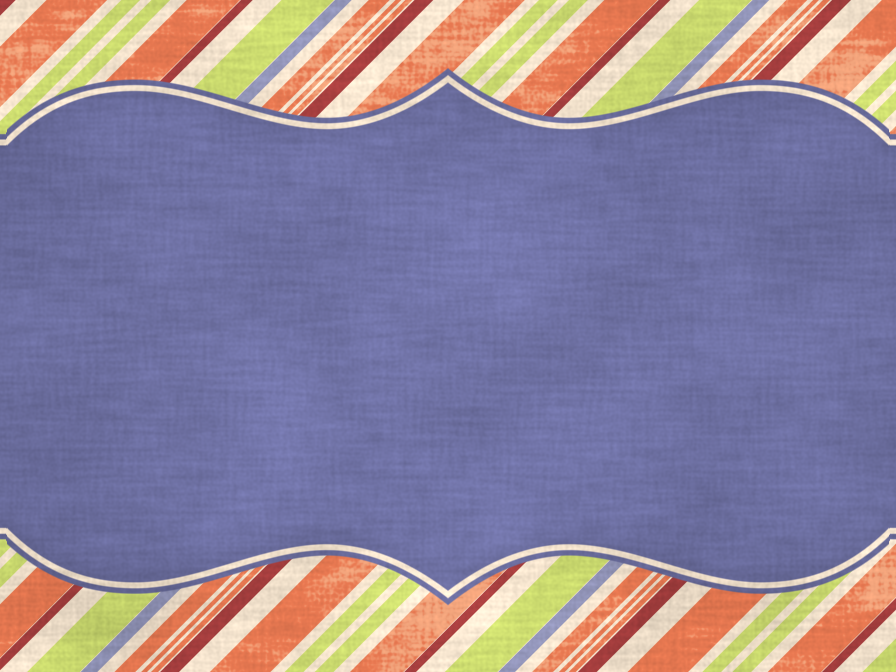
This background is drawn by a Shadertoy shader. Its source:

```glsl
const vec3 CREAM  = vec3(0.950, 0.885, 0.800);
const vec3 LIME   = vec3(0.790, 0.850, 0.430);
const vec3 ORANGE = vec3(0.915, 0.475, 0.320);
const vec3 PEACH  = vec3(0.900, 0.610, 0.460);
const vec3 MAROON = vec3(0.640, 0.240, 0.240);
const vec3 DUSK   = vec3(0.570, 0.580, 0.720);
const vec3 INDIGO = vec3(0.432, 0.442, 0.640);

const float STRIPE_PERIOD = 0.6215;
const float PANEL_MID   = 0.499;
const float PANEL_CUSP  = 0.658;   // half width where the scallop ends
const float LINE_HALF   = 0.0044;
const float RIM_WIDTH   = 0.0125;
const float WEAVE_SCALE = 150.0;
const float WEAVE_DEPTH = 0.075;
const float STAIN_DEPTH = 0.085;

vec2 gradientAt(vec2 cell) {
    vec2 q = fract(cell * vec2(0.1031, 0.1137));
    q += dot(q, q.yx + 33.3);
    float angle = 6.2832 * fract((q.x + q.y) * q.x * 7.31);
    return vec2(cos(angle), sin(angle));
}

float gradientNoise(vec2 p) {
    vec2 i = floor(p), f = fract(p);
    vec2 u = f * f * f * (f * (f * 6.0 - 15.0) + 10.0);
    vec2 e = vec2(0.0, 1.0);
    float low  = mix(dot(gradientAt(i), f),
                     dot(gradientAt(i + e.yx), f - e.yx), u.x);
    float high = mix(dot(gradientAt(i + e.xy), f - e.xy),
                     dot(gradientAt(i + e.yy), f - e.yy), u.x);
    return mix(low, high, u.y);
}

float fbm(vec2 p) {
    float sum = 0.0, gain = 1.0;
    for (int k = 0; k < 5; k++) {
        sum += gain * gradientNoise(p);
        p = mat2(1.6, 1.2, -1.2, 1.6) * p + 7.3;
        gain *= 0.55;
    }
    return sum;
}

// Cubic through knots a and b (x, height), with end slopes
float hermite(float x, vec2 a, vec2 b, float slopeA, float slopeB) {
    float w = b.x - a.x, t = clamp((x - a.x) / w, 0.0, 1.0), r = 1.0 - t;
    return mix(a.y, b.y, t * t * (3.0 - 2.0 * t))
         + w * t * r * (slopeA * r - slopeB * t);
}

// Half height of the panel at a distance from its centre line
float panelHeight(float x) {
    const vec2 peak = vec2(0.0, 0.3837), trough = vec2(0.18, 0.3132);
    const vec2 crest = vec2(0.465, 0.370), tail = vec2(PANEL_CUSP, 0.289);
    if (x < trough.x) return hermite(x, peak, trough, -0.77, 0.0);
    if (x < crest.x) return hermite(x, trough, crest, 0.0, 0.0);
    return hermite(x, crest, tail, 0.0, -1.0);
}

// Signed distance estimate, positive outside
float panelDistance(vec2 p) {
    const float STEP = 0.002;
    float x = abs(p.x), h = panelHeight(x);
    float slope = (panelHeight(x + STEP) - h) / STEP;
    return (abs(p.y) - h) / sqrt(1.0 + slope * slope);
}

float band(float phase, float centre, float width, float blur) {
    float d = abs(fract(phase - centre + 0.5) - 0.5) - 0.5 * width;
    return smoothstep(blur, -blur, d);
}

vec3 stripes(vec2 p, float pixel, float wear) {
    float s = (p.x - p.y + 1.0) / STRIPE_PERIOD;
    float blur = pixel / STRIPE_PERIOD;
    vec3 warm = mix(ORANGE, PEACH, smoothstep(0.0, 0.6, wear));
    vec3 col = CREAM;
    // Wide and narrow warm bands
    col = mix(col, warm, band(s, 0.184, 0.145, blur));
    col = mix(col, warm, band(s, 0.511, 0.128, blur));
    col = mix(col, warm, band(s, 0.908, 0.050, blur));
    col = mix(col, warm, band(s, 0.954, 0.014, blur));
    col = mix(col, warm, band(s, 0.979, 0.017, blur));
    // Lime pair, then the wide lime beside the dusk band
    for (int k = 0; k < 2; k++)
        col = mix(col, LIME, band(s, 0.313 + 0.072 * float(k), 0.045, blur));
    col = mix(col, LIME, band(s, 0.737, 0.126, blur));
    col = mix(col, DUSK, band(s, 0.822, 0.040, blur));
    // Maroon accents
    col = mix(col, MAROON, band(s, 0.015, 0.045, blur));
    return mix(col, MAROON, band(s, 0.591, 0.028, blur));
}

void mainImage(out vec4 fragColor, in vec2 fragCoord) {
    float pixel = 1.0 / iResolution.y;
    vec2 p = fragCoord * pixel;
    vec2 c = p - vec2(0.5 * iResolution.x * pixel, PANEL_MID);

    // Cloth: soft stains plus crossed threads
    float stain = fbm(p * vec2(3.5, 5.0) + 11.0);
    float weft = gradientNoise(p * WEAVE_SCALE * vec2(0.10, 1.0));
    float warp = gradientNoise(p * WEAVE_SCALE * vec2(1.0, 0.14) + 40.0);
    float grain = gradientNoise(p * WEAVE_SCALE * 1.3 + 90.0);
    float slub = gradientNoise(p * vec2(5.0, 60.0) + 20.0);
    float weave = weft + 0.7 * warp + 0.7 * grain + 0.4 * slub;

    // Panel, rim and inlaid line
    float d = panelDistance(c);
    vec3 panel = INDIGO * (1.03 - 0.16 * dot(c, c));
    panel *= 1.0 - 0.06 * smoothstep(-0.04, 0.0, d);
    vec3 col = stripes(p, pixel, stain + 0.6 * weave);
    col = mix(col, panel, smoothstep(pixel, -pixel, d - RIM_WIDTH));
    col = mix(col, CREAM, smoothstep(pixel, -pixel, abs(d) - LINE_HALF));

    col *= 1.0 + WEAVE_DEPTH * weave + STAIN_DEPTH * stain;
    fragColor = vec4(clamp(col, 0.0, 1.0), 1.0);
}
```
